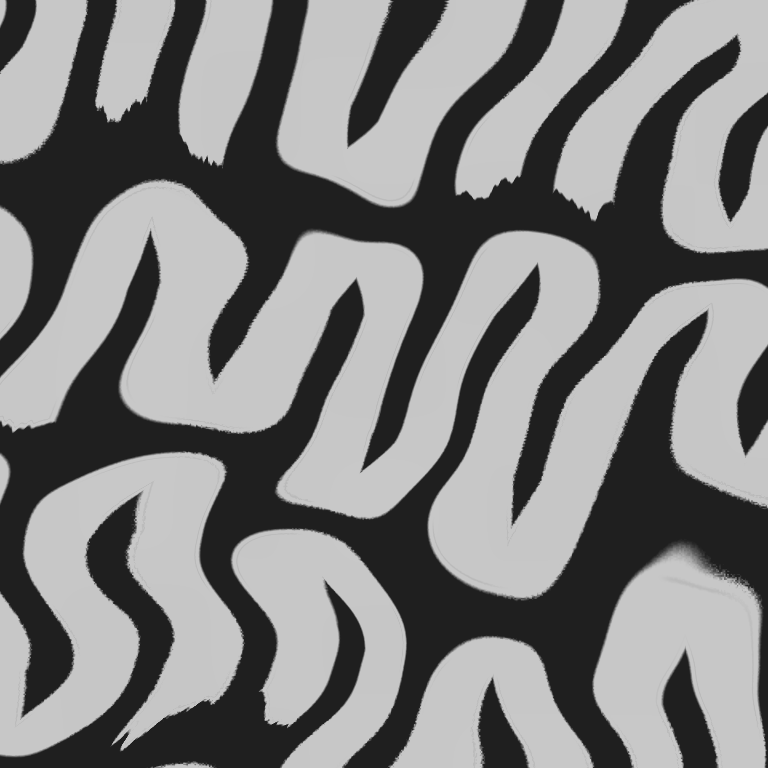
A WebGL 1 fragment shader for this pattern:

```glsl
precision highp float;
uniform vec2 u_resolution;

float hash(vec2 p) {
  return fract(sin(dot(p, vec2(127.1, 311.7))) * 43758.545);
}

float noise(vec2 p) {
  vec2 i = floor(p), f = fract(p);
  f = f * f * f * (f * (f * 6.0 - 15.0) + 10.0);
  return mix(mix(hash(i), hash(i + vec2(1.0, 0.0)), f.x),
             mix(hash(i + vec2(0.0, 1.0)), hash(i + 1.0), f.x), f.y);
}

// Two parallel legs joined by a rounded arch with a tapering inner gap.
float hairpin(vec2 r, float halfWidth) {
  vec2 v = vec2(abs(r.x), max(r.y + 0.97, 0.0));
  float outer = pow(pow(v.x, 2.8) + pow(v.y, 2.8), 1.0 / 2.8) - 0.5 - halfWidth;
  float inner = 0.5 - halfWidth - v.x - 0.3 * v.y * (1.0 + v.y);
  return max(outer, inner);
}

// Two parallel legs, each cut off with a slanted, bristly end.
float brushEnds(vec2 r, float halfWidth, vec2 seed) {
  float across = abs(r.x) - 0.5;
  float end = 0.05 + 0.4 * hash(seed + step(0.0, r.x) * 7.3);
  end += across * (1.2 * across - 0.3);
  end += 0.14 * (noise(vec2(r.x * 8.0, seed.x)) - 0.5);
  end += 0.08 * (noise(vec2(r.x * 28.0, seed.y)) - 0.5);
  return max(abs(across) - halfWidth, r.y + end);
}

// Upright strokes, one per unit, broken in neighbouring pairs once per band.
float strokes(vec2 q, float halfWidth) {
  float band = floor(q.y / 3.1);
  float parity = mod(band, 2.0);
  float middle = 2.0 * floor((q.x - parity + 1.0) * 0.5) + parity;
  vec2 id = vec2(middle, band) + 17.0;
  float height = (band + 0.5) * 3.1 + 1.15 * (hash(id) - 0.5);
  vec2 r = q - vec2(middle, height);

  if (hash(id + 3.7) < 0.1) return abs(abs(r.x) - 0.5) - halfWidth;

  float lower = hash(id + 5.1) < 0.8
    ? hairpin(r, halfWidth) : brushEnds(r, halfWidth, id + 11.0);
  float upper = hash(id + 9.4) < 0.6
    ? hairpin(-r, halfWidth) : brushEnds(-r, halfWidth, id + 23.0);
  return min(lower, upper);
}

void main() {
  float side = min(u_resolution.x, u_resolution.y);
  vec2 p = gl_FragCoord.xy / side;

  // Lean the strokes to the right and bend them into meanders.
  vec2 bent = vec2(p.x - 0.3 * p.y, p.y + 0.15 * p.x);
  bent.x += 0.15 * (noise(p * vec2(2.3, 6.0) + 13.2) - 0.5);
  bent.y += 0.2 * (noise(p * vec2(3.2, 2.0) + 41.0) - 0.5);
  bent += 0.025 * (vec2(noise(p * 9.0 + 8.0), noise(p * 9.0 + 60.0)) - 0.5);

  float halfWidth = 0.322 + 0.06 * (noise(p * 5.0 + 19.0) - 0.5);
  float d = 0.133 * strokes(bent / 0.133 + vec2(0.3, 1.8), halfWidth);

  // Dry, grainy rim that comes and goes along the edge.
  float dryness = smoothstep(0.3, 0.7, noise(p * 7.0 + 75.0));
  d += mix(0.0005, 0.003, dryness) * (noise(p * 480.0) - 0.5);
  float soft = 0.002 + 0.35 / side;
  float paint = 1.0 - smoothstep(-soft, soft, d);

  // Faint creases and tone shifts within the paint.
  float crease = smoothstep(0.0016, 0.0, abs(d + 0.007));
  crease *= smoothstep(0.55, 0.75, noise(p * 11.0 + 30.0));
  float tone = 0.78 - 0.05 * crease + 0.01 * (noise(p * 6.0 + 90.0) - 0.5);

  gl_FragColor = vec4(vec3(mix(0.12, tone, paint)), 1.0);
}
```
